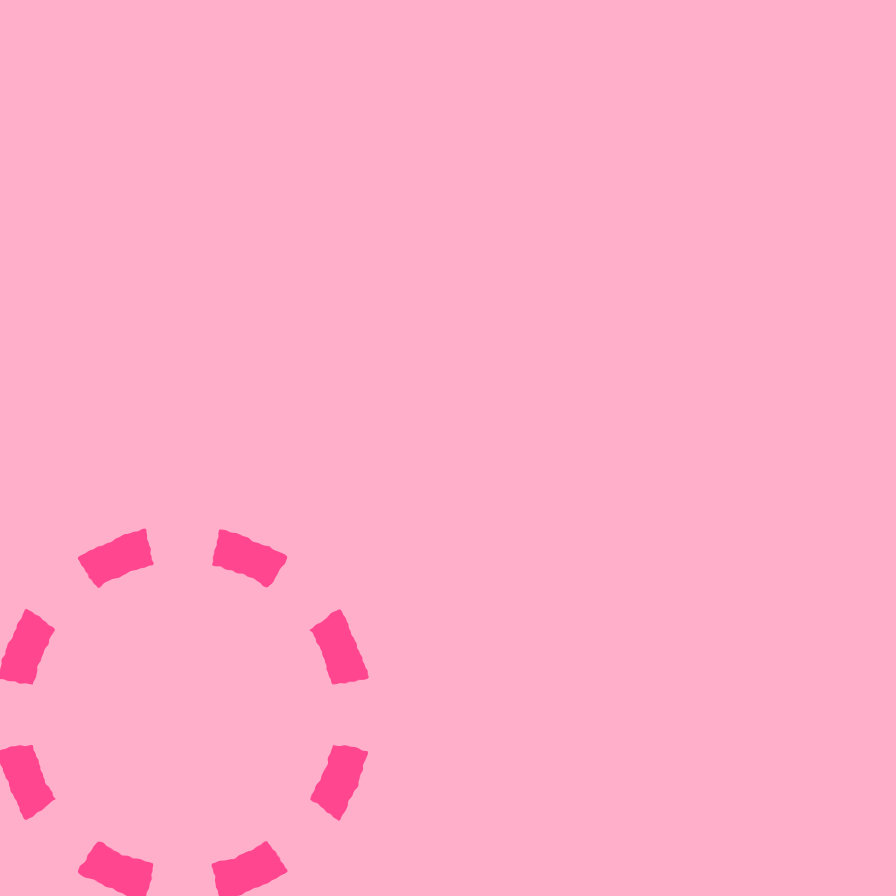
A Shadertoy shader for this background:

```glsl
// Small layered waves that roughen the painted edges
float brushWobble(vec2 p) {
    vec2 q = p * 150.0;
    float coarse = sin(q.x + 1.7 * sin(q.y * 0.8)) * sin(q.y + 0.6);
    float fine = sin(q.x * 2.7 - q.y * 1.9) * sin(q.y * 3.1 + q.x);
    return 0.0013 * coarse + 0.0006 * fine;
}

// Signed distance to a ring of evenly spaced dashes
float dashedRing(vec2 p, float radius, float halfWidth, float count) {
    float sector = 6.2831853 / count;
    float turn = mod(atan(p.y, p.x), sector) - 0.5 * sector;
    float r = length(p);
    // Flatten each outer edge slightly toward its chord
    float outerFlattening = 0.0015 * cos(turn * 8.0) * step(radius, r);
    vec2 d = vec2(abs(r - radius) - halfWidth + outerFlattening,
                  r * sin(abs(turn) - 0.2));
    float corner = 0.002;
    d += corner;
    return length(max(d, 0.0)) + min(max(d.x, d.y), 0.0) - corner;
}

void mainImage(out vec4 fragColor, in vec2 fragCoord) {
    vec2 uv = fragCoord / iResolution.xy;
    vec2 p = uv - vec2(0.2038, 0.2025);
    float pixel = 1.0 / min(iResolution.x, iResolution.y);

    vec3 palePink = vec3(1.0, 0.686, 0.792);
    vec3 hotPink = vec3(1.0, 0.275, 0.561);

    // Dashes with a hand-painted outline
    float dist = dashedRing(p, 0.1905, 0.0208, 8.0) + brushWobble(p);
    float paint = 1.0 - smoothstep(-0.7 * pixel, 0.7 * pixel, dist);

    fragColor = vec4(mix(palePink, hotPink, paint), 1.0);
}
```
